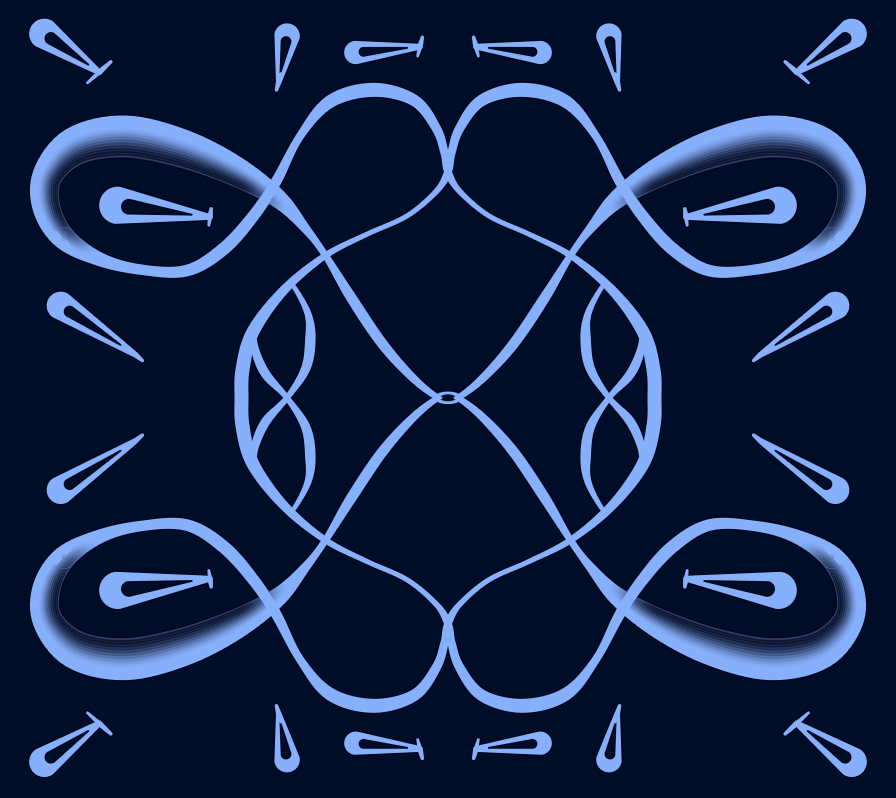
Give the GLSL for this background, as a WebGL 2 fragment shader.

```glsl
#version 300 es
precision highp float;
// A fourfold mirrored ornament of pale blue ribbons on deep navy.
// One quadrant is built from splines of varying width and small hollow
// teardrops; folding the plane repeats it in the other three.

uniform vec2 u_resolution;
out vec4 fragColor;

// Spline knots: position and half width; end knots only set tangents.
const vec3 LOOP[16] = vec3[16](
  vec3(-.12, -.1, .025), vec3(.07, -.01, .025), vec3(.29, .16, .035), vec3(.56, .46, .045),
  vec3(.83, .86, .045), vec3(1.05, 1.22, .03), vec3(1.22, 1.45, .04), vec3(1.46, 1.71, .08),
  vec3(1.84, 1.95, .13), vec3(2.29, 2.14, .165), vec3(2.77, 2.24, .18), vec3(3.19, 2.16, .165),
  vec3(3.43, 1.91, .13), vec3(3.44, 1.63, .12), vec3(3.29, 1.37, .1), vec3(2.99, 1.19, .06));
const vec3 LOBE[16] = vec3[16](
  vec3(3.44, 1.63, .12), vec3(3.29, 1.37, .1), vec3(2.99, 1.19, .06), vec3(2.64, 1.1, .045),
  vec3(2.24, 1.09, .05), vec3(1.92, 1.28, .055), vec3(1.66, 1.57, .05), vec3(1.47, 1.86, .045),
  vec3(1.27, 2.24, .035), vec3(1.01, 2.54, .055), vec3(.64, 2.64, .06), vec3(.29, 2.55, .05),
  vec3(.1, 2.31, .04), vec3(.03, 2.1, .035), vec3(0., 1.93, .03), vec3(-.12, 1.72, .025));
const vec3 RING[11] = vec3[11](
  vec3(-.06, 2.1, .04), vec3(0., 1.93, .035), vec3(.1, 1.77, .025), vec3(.35, 1.56, .022),
  vec3(.7, 1.4, .022), vec3(1.05, 1.22, .028), vec3(1.4, .93, .04), vec3(1.67, .57, .055),
  vec3(1.76, .25, .06), vec3(1.77, 0., .06), vec3(1.76, -.25, .06));
const vec3 BRAID[10] = vec3[10](
  vec3(1.42, 1.05, .02), vec3(1.32, .95, .02), vec3(1.2, .72, .03), vec3(1.18, .5, .045),
  vec3(1.22, .25, .04), vec3(1.38, 0., .025), vec3(1.56, -.2, .04), vec3(1.65, -.4, .035),
  vec3(1.66, -.55, .02), vec3(1.64, -.7, .02));

// Teardrops: head and tail, then hook tip and head radius.
const vec4 DROP[5] = vec4[5](
  vec4(3.46, 3.12, 2.99, 2.79), vec4(1.38, 3.1, 1.45, 2.71), vec4(.79, 2.96, .24, 3.01),
  vec4(2.83, 1.65, 2.04, 1.55), vec4(3.32, .79, 2.68, .37));
const vec3 HOOK[5] = vec3[5](
  vec3(2.89, 2.88, .13), vec3(1.47, 2.64, .11), vec3(.22, 3.09, .1),
  vec3(2.03, 1.62, .16), vec3(2.62, .32, .12));

// Distance to a segment whose half width runs from r to s.
float taper(vec2 p, vec2 a, vec2 b, float r, float s) {
  vec2 d = b - a;
  float h = clamp(dot(p - a, d) / dot(d, d), 0., 1.);
  return length(p - a - d * h) - mix(r, s, h);
}

// Tone across a wide ribbon: solid outside, finely lined and faint inside.
float ribbonTone(float side, float halfWidth) {
  float tone = mix(.12, 1., smoothstep(-.8, .5, side));
  tone += .05 * sin(side * 45.) * (1. - smoothstep(-.2, .3, side));
  tone += .18 * smoothstep(-.86, -.96, side);
  return mix(1., tone, smoothstep(.06, .12, halfWidth));
}

// One Catmull-Rom span; hit keeps the nearest distance and its tone.
void span(vec2 p, vec3 a, vec3 b, vec3 c, vec3 d, inout vec2 hit) {
  if (distance(p, .5 * (b.xy + c.xy)) > .75) return;
  vec3 s = b;
  for (int k = 1; k <= 8; k++) {
    float t = float(k) / 8.;
    vec3 e = b + .5 * t * (c - a + t * (2. * a - 5. * b + 4. * c - d
           + t * (3. * (b - c) + d - a)));
    vec2 dir = e.xy - s.xy;
    float h = clamp(dot(p - s.xy, dir) / dot(dir, dir), 0., 1.);
    vec2 v = p - s.xy - dir * h;
    float w = mix(s.z, e.z, h);
    float gap = length(v) - w;
    float side = sign(dir.x * v.y - dir.y * v.x) * length(v) / w;
    if (gap < hit.x) hit = vec2(gap, ribbonTone(side, w));
    s = e;
  }
}

float teardrop(vec2 p, vec4 body, vec3 hook) {
  vec2 head = body.xy, tail = body.zw;
  float r = hook.z;
  float shape = taper(p, head, tail, r, .025);
  float hole = taper(p, mix(head, tail, .12), mix(head, tail, .8), r * .42, .008);
  float barb = taper(p, tail, hook.xy, .025, .015);
  float fork = taper(p, tail, 2. * tail - hook.xy, .02, .012);
  return min(max(shape, -hole), min(barb, fork));
}

float cover(float d, float px) { return clamp(.5 - d / px, 0., 1.); }

void main() {
  // Fold the plane about its centre; the canvas is 6.84 units high.
  float px = 6.84 / u_resolution.y;
  vec2 p = abs((gl_FragCoord.xy - .5 * u_resolution) * px - vec2(0., .01));

  // Ribbons
  vec2 loopHit = vec2(9., 1.), lobeHit = loopHit, ringHit = loopHit;
  for (int i = 0; i < 13; i++) {
    span(p, LOOP[i], LOOP[i + 1], LOOP[i + 2], LOOP[i + 3], loopHit);
    span(p, LOBE[i], LOBE[i + 1], LOBE[i + 2], LOBE[i + 3], lobeHit);
  }
  for (int i = 0; i < 8; i++)
    span(p, RING[i], RING[i + 1], RING[i + 2], RING[i + 3], ringHit);
  for (int i = 0; i < 7; i++) {
    span(p, BRAID[i], BRAID[i + 1], BRAID[i + 2], BRAID[i + 3], ringHit);
    span(p * vec2(1., -1.), BRAID[i], BRAID[i + 1], BRAID[i + 2], BRAID[i + 3], ringHit);
  }

  // Central lens and scattered teardrops
  float solid = abs(length(p * vec2(.45, 1.)) - .042) - .012;
  for (int i = 0; i < 5; i++) solid = min(solid, teardrop(p, DROP[i], HOOK[i]));

  float ink = max(cover(loopHit.x, px) * loopHit.y, cover(lobeHit.x, px) * lobeHit.y);
  ink = max(ink, max(cover(ringHit.x, px), cover(solid, px)));

  // Navy ground, a thin darker rim beside the strokes, pale ink
  float gap = min(min(loopHit.x, lobeHit.x), min(ringHit.x, solid));
  vec3 ground = mix(vec3(0., .05, .16), vec3(0., .01, .09), .6 * cover(gap - .014, px));
  fragColor = vec4(mix(ground, vec3(.53, .69, .99), clamp(ink, 0., 1.)), 1.);
}
```
